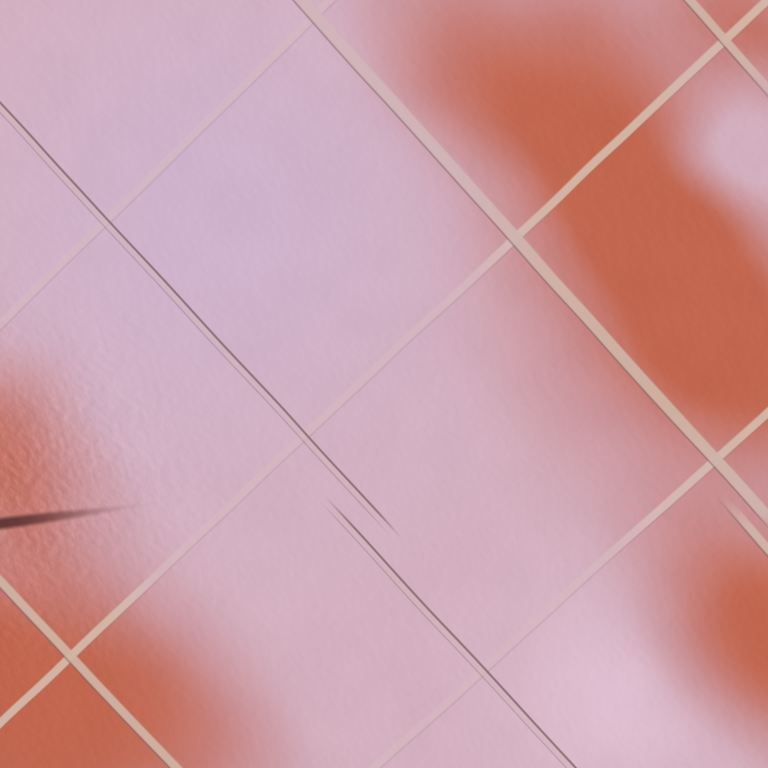
Write a WebGL 2 fragment shader that draws this texture.

```glsl
#version 300 es
precision highp float;
uniform vec2 u_resolution;
out vec4 fragColor;
// Tile lattice: one crossing, the two edge vectors of a tile and its heights
const vec2 CROSSING = vec2(0.671, 0.691);
const vec2 RISE = vec2(0.2695, 0.2604);
const vec2 FALL = vec2(0.2604, -0.2891);
const vec2 SPACING = vec2(0.3745, 0.3888);
const float SLIP = 0.07;          // sideways jump of falling joints, in tiles
const float SLIP_GROWTH = 0.025;  // extra jump per tile to the left
const float SLIP_HEIGHT = 0.33;   // height at which they jump
const float HAIRLINE_ID = -1.0;   // the joint that closes to a crack
// Half widths
const float JOINT_WIDTH = 0.0055;
const float MAIN_JOINT_WIDTH = 0.0075;
const float CRACK_WIDTH = 0.0013;
const vec3 PINK = vec3(0.83, 0.69, 0.75);
const vec3 LILAC = vec3(0.81, 0.70, 0.80);
const vec3 PALE = vec3(0.88, 0.76, 0.83);
const vec3 ROSE = vec3(0.80, 0.60, 0.63);
const vec3 CLAY = vec3(0.78, 0.50, 0.48);
const vec3 TERRACOTTA = vec3(0.76, 0.40, 0.31);
const vec3 GROUT_PINK = vec3(0.82, 0.71, 0.73);
const vec3 GROUT_CREAM = vec3(0.81, 0.70, 0.64);
const vec3 CRACK = vec3(0.46, 0.35, 0.37);
const vec3 CREASE = vec3(0.35, 0.19, 0.19);
// Warm stains: centre, radius, strength
const float STAIN_STRETCH = 1.6;
const int STAINS = 11;
const vec4 STAIN[STAINS] = vec4[](
  vec4(0.76, 0.87, 0.13, 0.65), vec4(0.88, 0.66, 0.14, 0.90),
  vec4(0.99, 0.52, 0.11, 0.45), vec4(0.96, 0.98, 0.09, 0.60),
  vec4(0.96, 0.81, 0.05, -0.45), vec4(0.00, 0.08, 0.19, 1.00),
  vec4(0.24, 0.07, 0.10, 0.40), vec4(0.00, 0.43, 0.10, 0.60),
  vec4(1.00, 0.17, 0.11, 0.90), vec4(0.78, 0.48, 0.14, 0.25),
  vec4(0.58, 0.93, 0.10, 0.35));

float hash(vec2 p) { return fract(sin(dot(p, vec2(127.1, 311.7))) * 43758.5453); }

float noise(vec2 p) {
  vec2 i = floor(p), f = fract(p);
  f = f * f * (3.0 - 2.0 * f);
  return mix(mix(hash(i), hash(i + vec2(1, 0)), f.x),
             mix(hash(i + vec2(0, 1)), hash(i + vec2(1, 1)), f.x), f.y);
}

float glow(vec2 p, vec2 centre, float radius) {
  vec2 d = (p - centre) / radius;
  return exp(-dot(d, d));
}

// Soft-edged band around zero
float band(float d, float halfWidth, float soft) {
  return 1.0 - smoothstep(halfWidth - soft, halfWidth + soft, abs(d));
}

// Signed distance to the nearest whole-number line
float lineDistance(float t, float spacing) { return (fract(t + 0.5) - 0.5) * spacing; }

// Sum of stains, streaked along the falling joints
float warmth(vec2 p) {
  vec2 along = normalize(FALL), across = vec2(-along.y, along.x);
  float heat = 0.0;
  for (int i = 0; i < STAINS; i++) {
    vec2 d = p - STAIN[i].xy;
    d = vec2(dot(d, along) / STAIN_STRETCH, dot(d, across)) / STAIN[i].z;
    heat += STAIN[i].w * exp(-dot(d, d));
  }
  float streak = noise(vec2(dot(p, along) * 4.0, dot(p, across) * 13.0) + 3.0) - 0.5;
  return clamp(heat * (1.0 + 0.3 * streak), 0.0, 1.2);
}

vec3 glaze(vec2 p, float heat) {
  vec3 col = mix(PINK, LILAC, glow(p, vec2(0.28, 0.72), 0.30));
  col = mix(col, PALE, 0.8 * glow(p, vec2(0.80, 0.09), 0.13));
  col = mix(col, ROSE, smoothstep(0.03, 0.36, heat));
  col = mix(col, CLAY, smoothstep(0.28, 0.64, heat));
  return mix(col, TERRACOTTA, smoothstep(0.52, 0.92, heat));
}

// One run of falling joints; the hairline gets a dark crack on its upper side
vec3 fallingJoints(vec3 col, vec3 grout, float t, float heat, float shown, bool slipped, float soft) {
  float id = floor(t + 0.5), d = lineDistance(t, SPACING.x);
  if (id == HAIRLINE_ID) {
    col = mix(col, grout, 0.6 * shown * band(d + 0.004, 0.004, soft * 1.5));
    col = mix(col, CRACK, 0.3 * shown * band(d + 0.009, 0.0008, soft));
    return mix(col, CRACK, 0.75 * shown * band(d, CRACK_WIDTH, soft));
  }
  bool isMain = id == 0.0 && !slipped;
  float width = isMain ? MAIN_JOINT_WIDTH : JOINT_WIDTH;
  float strength = shown * (isMain ? 0.95 : mix(0.5, 0.95, smoothstep(0.1, 0.5, heat)));
  col = mix(col, CRACK, 0.6 * strength * band(d + width, 0.0018, soft));
  return mix(col, grout, strength * band(d, width, soft * 1.4));
}

void main() {
  vec2 p = gl_FragCoord.xy / u_resolution;
  float soft = max(1.0 / min(u_resolution.x, u_resolution.y), 0.0012);
  float heat = warmth(p + 0.03 * (vec2(noise(p * 9.0), noise(p * 9.0 + 7.0)) - 0.5));
  vec3 col = glaze(p, heat);
  // Leathery grain, strongest at the left edge
  vec2 g = mat2(0.8, 0.6, -0.6, 0.8) * p * vec2(120.0, 160.0);
  float grain = noise(g) - noise(g + 0.4) + 0.6 * (noise(g * 2.1) - noise(g * 2.1 + 0.4));
  col += grain * (0.012 + 0.06 * glow(p, vec2(0.0, 0.36), 0.17)) + 0.012 * (noise(p * 24.0) - 0.5);
  // Slightly fanned lattice; joints fade where the glaze is cool
  vec2 tile = inverse(mat2(RISE, FALL)) * (p - CROSSING);
  tile += tile.x * vec2(0.012 * tile.y, -0.012 - 0.02 * tile.y);
  tile += 0.006 * (vec2(noise(p * 11.0), noise(p * 11.0 + 31.0)) - 0.5);
  vec3 grout = mix(GROUT_PINK, GROUT_CREAM, smoothstep(0.1, 0.7, heat));
  float rising = lineDistance(tile.y, SPACING.y);
  float fade = mix(0.55, 0.95, smoothstep(0.02, 0.4, heat));
  col = mix(col, CRACK, 0.3 * fade * band(rising - JOINT_WIDTH, 0.0013, soft));
  col = mix(col, grout + 0.02, fade * band(rising, JOINT_WIDTH, soft * 1.4));
  float upper = smoothstep(SLIP_HEIGHT - 0.035, SLIP_HEIGHT + 0.01, p.y);
  float lower = 1.0 - smoothstep(SLIP_HEIGHT - 0.02, SLIP_HEIGHT + 0.03, p.y);
  float slip = SLIP - SLIP_GROWTH * tile.x;
  col = fallingJoints(col, grout, tile.x, heat, upper, false, soft);
  col = fallingJoints(col, grout, tile.x + slip, heat, lower, true, soft);
  // Tapering crease at the left edge
  float taper = 1.0 - smoothstep(0.0, 0.26, p.x), crease = p.y - 0.318 - 0.13 * p.x;
  col = mix(col, CREASE, 0.9 * taper * taper * band(crease, 0.007 * taper, 0.004));
  fragColor = vec4(clamp(col, 0.0, 1.0), 1.0);
}
```
